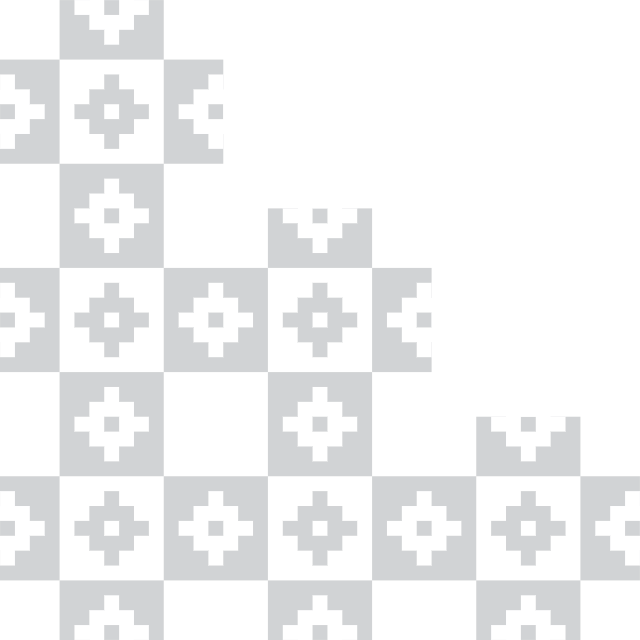
Write a Shadertoy shader that draws this pattern.

```glsl
// Stepped corner of a grey and white checkerboard with pixel-stitched flowers.

const vec3 PAPER = vec3(1.0);
const vec3 GREY = vec3(0.82, 0.827, 0.835);
const float CELL = 0.16276;      // checker cell size, in canvas heights
const float MARGIN = 0.0931;     // first cell corner, from the top left
const float STITCH = 1.0 / 7.0;  // flower stitch size, in cells
const int STEPS = 4;             // stairs along the diagonal

// Coverage of a shape from its signed distance (positive inside).
float coverage(float inside, float pixel) {
    return clamp(0.5 + inside / pixel, 0.0, 1.0);
}

float boxInside(vec2 p, vec2 halfSize) {
    vec2 d = halfSize - abs(p);
    return min(d.x, d.y);
}

// Stepped diamond with a square hole, centred on the origin, in stitches.
float flowerInside(vec2 p) {
    float diamond = boxInside(p, vec2(1.5));
    diamond = max(diamond, boxInside(p, vec2(2.5, 0.5)));
    diamond = max(diamond, boxInside(p, vec2(0.5, 2.5)));
    return min(diamond, -boxInside(p, vec2(0.5)));
}

// Region below the staircase running from upper left to lower right.
float staircase(vec2 p, float pixel) {
    float region = 0.0;
    for (int i = 0; i < STEPS; i++) {
        float offset = 2.0 * float(i);
        float right = coverage(offset + 11.0 * STITCH - p.x, pixel);
        float top = coverage(p.y - offset + 4.0 * STITCH, pixel);
        region = max(region, right * top);
    }
    return region;
}

void mainImage(out vec4 fragColor, in vec2 fragCoord) {
    // Cell coordinates, with y running down from the top
    vec2 uv = fragCoord / iResolution.y;
    vec2 p = (vec2(uv.x, 1.0 - uv.y) - MARGIN) / CELL;
    float pixel = 1.0 / (iResolution.y * CELL);

    // Alternating columns and rows
    vec2 band = 0.5 - abs(mod(p + 0.5, 2.0) - 1.0);
    float column = coverage(band.x, pixel);
    float row = coverage(band.y, pixel);
    float crossing = column * row;
    float checker = column + row - 2.0 * crossing;

    // Grey flowers on crossings, white flowers on grey cells
    vec2 stitch = (fract(p) - 0.5) / STITCH;
    float flower = coverage(flowerInside(stitch), pixel / STITCH);
    float ink = mix(checker, crossing, flower) * staircase(p, pixel);

    fragColor = vec4(mix(PAPER, GREY, ink), 1.0);
}
```
